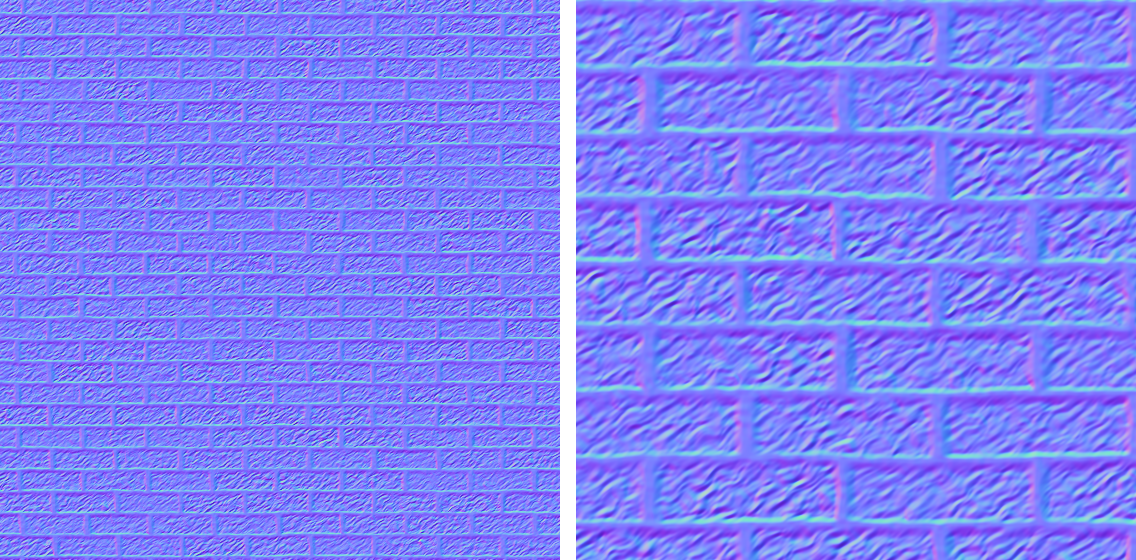
Left: the whole. Right: its middle third, enlarged.
A three.js fragment shader for this texture map:

```glsl
// Tangent-space normal map of a weathered running-bond brick wall with combed faces.
varying vec2 vUv;

const vec2 BRICK_PITCH = vec2(0.1157, 0.03875);  // brick plus joint
const vec2 WALL_ORIGIN = vec2(0.0286, 0.0065);
const vec2 COMB_DIR = vec2(0.82, 0.57);          // direction of the scratches
const float RELIEF = 0.0021;                     // brick height above the mortar
const float SAMPLE_STEP = 0.0009;

float hash(vec2 p) {
  vec3 q = fract(vec3(p.xyx) * 0.1031);
  q += dot(q, q.yzx + 33.33);
  return fract((q.x + q.y) * q.z);
}

float noise(vec2 p) {
  vec2 i = floor(p);
  vec2 f = fract(p);
  f = f * f * (3.0 - 2.0 * f);
  float low = mix(hash(i), hash(i + vec2(1.0, 0.0)), f.x);
  float high = mix(hash(i + vec2(0.0, 1.0)), hash(i + vec2(1.0, 1.0)), f.x);
  return mix(low, high, f.y);
}

// Uneven courses: slow sag, ragged edges and a slight bow at the left
vec2 warpWall(vec2 p) {
  float fromMiddle = 2.0 * p.y - 1.0;
  float bow = 0.014 * fromMiddle * fromMiddle * (1.0 - p.x);
  vec2 sag = vec2(noise(p * 13.0 + 5.0), noise(p * 15.0 + 31.0)) - 0.5;
  vec2 ragged = vec2(noise(p * 140.0 + 70.0), noise(p * 120.0 + 90.0)) - 0.5;
  return p - vec2(bow, 0.0) + sag * 0.003 + ragged * 0.0016;
}

// Raised face: wide bevels on the left and top, narrow on the right and bottom
float brickMask(vec2 local, float inset, float chipping) {
  vec2 rest = BRICK_PITCH - local;
  float left = smoothstep(0.0, 0.0075, local.x - inset);
  float right = smoothstep(0.0, 0.0035 + 0.005 * chipping, rest.x - 0.0015);
  float bottom = smoothstep(0.0, 0.0036, local.y);
  float top = smoothstep(0.0012, 0.0088, rest.y);
  return left * right * bottom * top;
}

// Diagonal scratches, bent a little so that they do not line up
float scratches(vec2 p) {
  vec2 bent = p + 0.003 * vec2(noise(p * 110.0), noise(p * 110.0 + 40.0));
  vec2 along = vec2(dot(bent, COMB_DIR), dot(bent, vec2(-COMB_DIR.y, COMB_DIR.x)));
  float coarse = noise(along * vec2(105.0, 310.0) + 200.0);
  float fine = noise(along * vec2(210.0, 480.0) + 400.0);
  return coarse + 0.4 * fine - 0.7;
}

float wallHeight(vec2 p) {
  vec2 wall = (warpWall(p) - WALL_ORIGIN) / BRICK_PITCH;
  float row = floor(wall.y);
  wall.x -= 0.5 * (1.0 - mod(row, 2.0));
  wall.x += 0.025 * (hash(vec2(row + 3.0, 17.0)) - 0.5);
  vec2 id = vec2(floor(wall.x), row);
  vec2 local = fract(wall) * BRICK_PITCH;

  // Each brick has its own joint width, relief and roughness
  float inset = 0.003 * hash(id + 11.0);
  float relief = RELIEF * mix(0.7, 1.25, hash(id + 23.0));
  float roughness = mix(0.65, 1.2, hash(id + 37.0)) * mix(0.75, 1.25, noise(p * 24.0));
  float mask = brickMask(local, inset, noise(p * 85.0 + 60.0));

  float pits = smoothstep(0.76, 0.95, noise(p * 75.0 + 300.0));
  float grain = noise(p * 260.0 + 500.0);
  float face = relief + 0.0029 * roughness * scratches(p) - 0.0009 * pits;
  return mask * face + 0.0005 * grain;
}

void main() {
  vec2 dx = vec2(SAMPLE_STEP, 0.0);
  vec2 dy = dx.yx;
  vec2 slope = vec2(
    wallHeight(vUv + dx) - wallHeight(vUv - dx),
    wallHeight(vUv + dy) - wallHeight(vUv - dy)) / (2.0 * SAMPLE_STEP);

  // Green points down the wall
  vec3 normal = normalize(vec3(-0.8 * slope.x - 0.02, slope.y, 1.0));
  gl_FragColor = vec4(0.5 + 0.5 * normal, 1.0);
}
```
